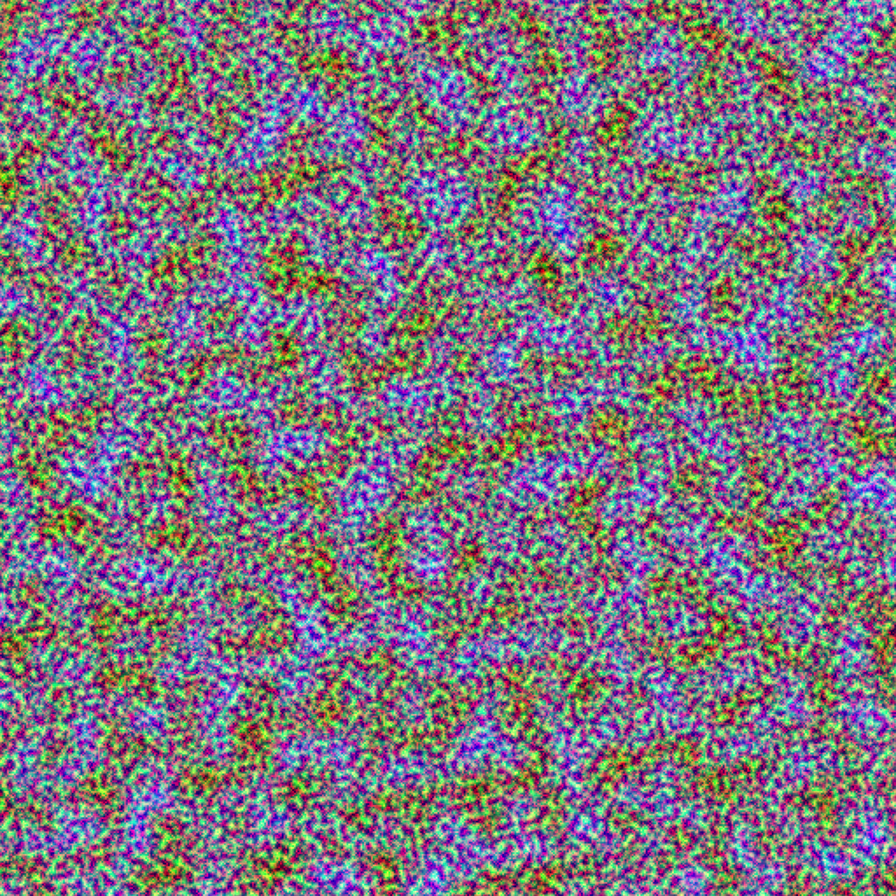
Give the GLSL for this texture, as a three.js fragment shader.

```glsl
// Draws coloured static: fine red grain, mottled green flecks and broad faint blue patches.

varying vec2 vUv;

const float TAU = 6.2831853;

// Cells across the canvas for each channel
const float RED_CELLS = 512.0;
const float GREEN_CELLS = 115.0;
const float BLUE_CELLS = 19.0;

// Strength of the finer octave in each mottled channel
const float GREEN_ROUGHNESS = 0.15;
const float BLUE_ROUGHNESS = 0.5;

const vec3 MEAN_COLOR = vec3(0.49, 0.45, 0.50);
const vec3 CONTRAST = vec3(1.0, 1.25, 0.55);

// Random value from 0 to 1 for a lattice point
float hash(vec2 cell, float seed) {
  vec3 p = fract(vec3(cell.xyx + seed) * vec3(0.1031, 0.1030, 0.0973));
  p += dot(p, p.yzx + 33.33);
  return fract((p.x + p.y) * p.z);
}

// Turns a point about the origin
vec2 rotate(vec2 p, float angle) {
  float c = cos(angle);
  float s = sin(angle);
  return vec2(c * p.x - s * p.y, s * p.x + c * p.y);
}

// Slope contributed by one lattice corner
float cornerSlope(vec2 cell, vec2 offset, float seed) {
  float angle = TAU * hash(cell, seed);
  return dot(vec2(cos(angle), sin(angle)), offset);
}

// Gradient noise centred on zero
float gradientNoise(vec2 p, float seed) {
  vec2 cell = floor(p);
  vec2 f = fract(p);
  vec2 fade = f * f * f * (f * (f * 6.0 - 15.0) + 10.0);
  vec2 right = vec2(1.0, 0.0);
  vec2 up = vec2(0.0, 1.0);
  float bottom = mix(cornerSlope(cell, f, seed),
                     cornerSlope(cell + right, f - right, seed), fade.x);
  float top = mix(cornerSlope(cell + up, f - up, seed),
                  cornerSlope(cell + 1.0, f - 1.0, seed), fade.x);
  return mix(bottom, top, fade.y);
}

// Two octaves of gradient noise, turned so that the lattice stays hidden
float mottle(vec2 uv, float cells, float roughness, float seed) {
  vec2 p = rotate(uv * cells, 0.6);
  vec2 fine = rotate(p * 2.13, 0.9);
  return gradientNoise(p, seed) + roughness * gradientNoise(fine, seed + 19.0);
}

// Even random grain, blended between grain centres, centred on zero
float grain(vec2 uv, float cells, float seed) {
  vec2 p = uv * cells - 0.5;
  vec2 cell = floor(p);
  vec2 blend = smoothstep(0.0, 1.0, fract(p));
  float bottom = mix(hash(cell, seed), hash(cell + vec2(1.0, 0.0), seed), blend.x);
  float top = mix(hash(cell + vec2(0.0, 1.0), seed), hash(cell + 1.0, seed), blend.x);
  return mix(bottom, top, blend.y) - 0.5;
}

void main() {
  // Each channel varies on its own scale
  vec3 variation = vec3(
    grain(vUv, RED_CELLS, 11.0),
    mottle(vUv, GREEN_CELLS, GREEN_ROUGHNESS, 47.0),
    mottle(vUv, BLUE_CELLS, BLUE_ROUGHNESS, 83.0)
  );
  vec3 color = MEAN_COLOR + CONTRAST * variation;
  gl_FragColor = vec4(clamp(color, 0.0, 1.0), 1.0);
}
```
